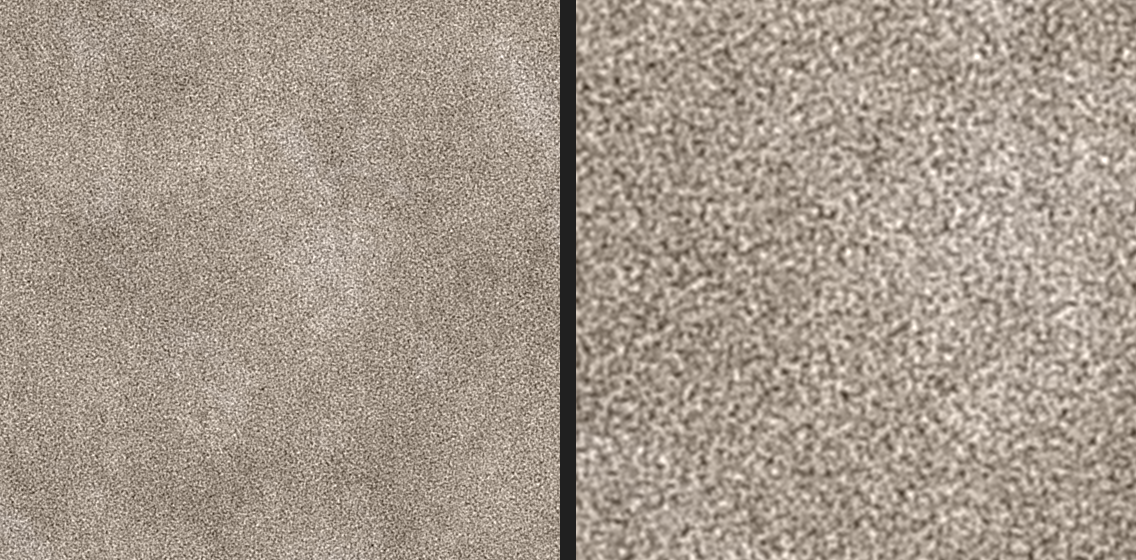
Left: the whole. Right: its middle third, enlarged.
Give the GLSL for this texture, as a WebGL 1 fragment shader.

```glsl
precision highp float;

uniform vec2 u_resolution;

const vec3 STONE = vec3(0.638, 0.588, 0.536);
const vec3 COOL_TINT = vec3(-0.006, 0.0, 0.014);

// Sine-free hash giving a vector in [-1, 1]
vec2 hashGradient(vec2 cell) {
  vec3 p = fract(cell.xyx * vec3(0.1031, 0.1030, 0.0973));
  p += dot(p, p.yzx + 33.33);
  return fract((p.xx + p.yz) * p.zy) * 2.0 - 1.0;
}

float cornerRamp(vec2 cell, vec2 local, vec2 corner) {
  return dot(hashGradient(cell + corner), local - corner);
}

// Signed gradient noise, standard deviation near 0.17
float gradientNoise(vec2 p) {
  vec2 cell = floor(p);
  vec2 f = fract(p);
  vec2 w = f * f * f * (f * (f * 6.0 - 15.0) + 10.0);
  float low = mix(cornerRamp(cell, f, vec2(0.0, 0.0)),
                  cornerRamp(cell, f, vec2(1.0, 0.0)), w.x);
  float high = mix(cornerRamp(cell, f, vec2(0.0, 1.0)),
                   cornerRamp(cell, f, vec2(1.0, 1.0)), w.x);
  return mix(low, high, w.y);
}

vec2 rotate(vec2 p, vec2 axis) {
  return vec2(dot(p, axis), dot(p, vec2(-axis.y, axis.x)));
}

float fbm(vec2 p, float gain) {
  float sum = 0.0;
  float amplitude = 1.0;
  for (int i = 0; i < 5; i++) {
    sum += amplitude * gradientNoise(p);
    p = rotate(p, vec2(0.8, 0.6)) * 2.03 + 17.3;
    amplitude *= gain;
  }
  return sum;
}

// Two crossed layers hide the lattice of each other
float fineGrain(vec2 uv) {
  float coarse = gradientNoise(rotate(uv, vec2(0.906, 0.423)) * 185.0 + 61.0);
  float fine = gradientNoise(rotate(uv, vec2(0.6, -0.8)) * 255.0 + 300.0);
  return 0.72 * coarse + 0.72 * fine;
}

// Pale worn areas, drawn out along a falling diagonal
float palePatches(vec2 uv) {
  vec2 warp = vec2(fbm(uv * 5.0 + 9.0, 0.55), fbm(uv * 5.0 + 43.0, 0.55));
  vec2 p = rotate(uv + 0.07 * warp, vec2(0.86, -0.51));
  float field = fbm(p * vec2(2.6, 4.6) + 25.0, 0.6);
  return smoothstep(0.04, 0.52, field);
}

// Thin scuffs where a stretched noise field crosses zero
float wisps(vec2 uv, vec2 axis, float seed) {
  vec2 p = rotate(uv, axis) * vec2(7.0, 15.0) + seed;
  float ridge = 1.0 - smoothstep(0.0, 0.10, abs(fbm(p, 0.55)));
  float mask = smoothstep(0.04, 0.30, gradientNoise(uv * 6.0 + seed));
  return ridge * mask;
}

float darkSpecks(vec2 uv) {
  float field = fbm(uv * vec2(19.0, 15.0) + 80.0, 0.5);
  float mask = smoothstep(-0.05, 0.25, gradientNoise(uv * 4.0 + 12.0));
  return smoothstep(0.28, 0.58, field) * mask;
}

void main() {
  vec2 uv = gl_FragCoord.xy / min(u_resolution.x, u_resolution.y);

  float pale = palePatches(uv);

  // Broad clouds, mottling and upright streaks
  float tone = 0.075 * fbm(uv * 3.2 + 5.0, 0.6);
  tone += 0.070 * fbm(uv * 32.0 + 140.0, 0.65);
  tone += 0.045 * gradientNoise(uv * vec2(48.0, 9.0) + 31.0);

  // Local wear
  tone += 0.068 * pale;
  tone += 0.045 * wisps(uv, vec2(0.78, -0.63), 52.0);
  tone += 0.030 * wisps(uv, vec2(0.34, -0.94), 97.0);
  tone -= 0.070 * darkSpecks(uv);

  // Sandy grain over everything
  tone += 0.58 * fineGrain(uv);

  gl_FragColor = vec4(clamp(STONE + tone + COOL_TINT * pale, 0.0, 1.0), 1.0);
}
```
